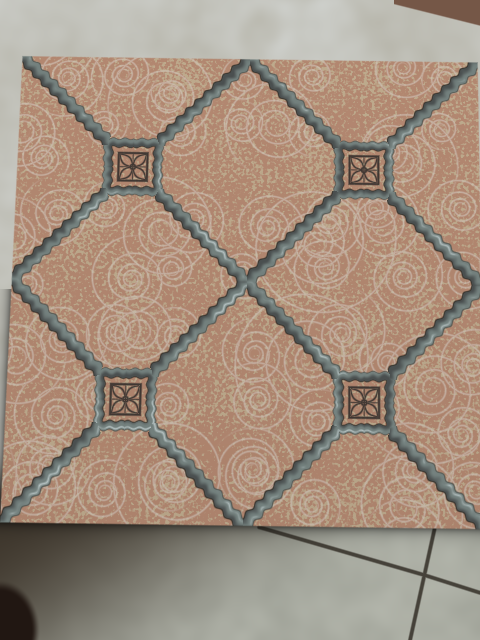
A WebGL 2 fragment shader for this pattern:

```glsl
#version 300 es
precision highp float;
uniform vec2 u_resolution;
out vec4 fragColor;

const float TAU = 6.2831853;

vec2 hash2(vec2 p) {
  vec3 q = fract(p.xyx * vec3(0.1031, 0.1030, 0.0973));
  q += dot(q, q.yzx + 33.33);
  return fract((q.xx + q.yz) * q.zy) * 2.0 - 1.0;
}

float gradientNoise(vec2 p) {
  vec2 i = floor(p), f = p - i;
  vec2 w = f * f * f * (f * (f * 6.0 - 15.0) + 10.0);
  vec2 e = vec2(0.0, 1.0);
  float low = mix(dot(hash2(i), f), dot(hash2(i + e.yx), f - e.yx), w.x);
  float high = mix(dot(hash2(i + e), f - e), dot(hash2(i + 1.0), f - 1.0), w.x);
  return mix(low, high, w.y);
}

float stroke(float d, float halfWidth, float aa) {
  return 1.0 - smoothstep(halfWidth - aa, halfWidth + aa, abs(d));
}

float segment(vec2 p, vec2 a, vec2 b) {
  vec2 ab = b - a;
  return length(p - a - ab * clamp(dot(p - a, ab) / dot(ab, ab), 0.0, 1.0));
}

// Scattered spirals, each with its own size, turn and direction
float scrolls(vec2 p, float halfWidth, float aa) {
  float ink = 0.0;
  for (int y = -1; y <= 1; y++)
    for (int x = -1; x <= 1; x++) {
      vec2 id = floor(p) + vec2(x, y);
      vec2 h = hash2(id + 17.0);
      vec2 q = p - id - 0.5 - 0.3 * h;
      float r = length(q) + 1e-4, reach = 0.52 + 0.2 * h.x;
      float turn = log2(r / reach) * 1.3 - sign(h.y) * atan(q.y, q.x) / TAU + h.x * 3.0;
      float d = abs(fract(turn) - 0.5) * r * 0.53;
      float limit = smoothstep(0.05, 0.1, r) * (1.0 - smoothstep(reach - 0.06, reach, r));
      ink = max(ink, stroke(d, halfWidth, aa) * limit);
    }
  return ink;
}

// Four-petalled flower in a square frame
float flower(vec2 m, float aa) {
  vec2 q = abs(m);
  float box = max(q.x, q.y);
  float along = (q.x + q.y) * 0.707, across = abs(q.x - q.y) * 0.707;
  float petal = across - 0.3 * sin(along * TAU / 2.6);
  float ink = stroke(petal, 0.06, aa) * step(along, 1.3);
  ink = max(ink, stroke(min(q.x, q.y), 0.035, aa));
  ink = max(ink, stroke(length(m) - 0.17, 0.07, aa));
  return max(ink * step(box, 1.0), stroke(box - 1.0, 0.08, aa));
}

vec3 floorColor(vec2 p, float aa) {
  float vein = gradientNoise(p * 4.0 + gradientNoise(p * 9.0)) + 0.4 * gradientNoise(p * 23.0);
  vec3 col = vec3(0.76, 0.76, 0.73) + vein * vec3(0.07, 0.08, 0.1);
  // Shade below the tile, deepest at the left
  float below = 1.0 - smoothstep(0.25, 0.4, p.y);
  float light = smoothstep(-0.1, 0.75, p.x + 0.25 - p.y * 1.5);
  col = mix(col, mix(vec3(0.25, 0.22, 0.18), vec3(0.66, 0.67, 0.63) + vein * 0.06, light), below);
  // Floor joints
  float joint = min(segment(p, vec2(0.54, 0.235), vec2(0.885, 0.135)),
                    segment(p, vec2(0.885, 0.135), vec2(1.02, 0.092)));
  joint = min(joint, segment(p, vec2(0.905, 0.23), vec2(0.85, -0.02)));
  col = mix(col, vec3(0.2, 0.18, 0.15), 0.85 * stroke(joint, 0.004, aa));
  // Dark object and brown slab at the corners
  float object = length((p - vec2(0.0, 0.02)) * vec2(1.0, 0.8)) - 0.075;
  col = mix(col, vec3(0.13, 0.09, 0.07), 1.0 - smoothstep(-0.01, 0.01, object));
  float slab = (p.x - 0.82) * 0.25 + p.y - 1.325;
  return mix(col, vec3(0.46, 0.34, 0.28), smoothstep(-aa, aa, slab) * step(0.82, p.x));
}

void main() {
  vec2 p = gl_FragCoord.xy / u_resolution * vec2(1.0, 4.0 / 3.0);
  float px = 1.0 / u_resolution.x, aa = 2.06 * px;

  // Two by two repeats, seen in slight perspective
  float t = (p.y - 0.245 + 0.014 * p.x) / 0.972;
  float left = 0.047 * t, right = mix(1.012, 0.995, t);
  vec2 uv = 2.0 * vec2((p.x - left) / (right - left), t - 0.09 * t * (1.0 - t));
  vec2 c = fract(uv) - 0.5;
  float box = max(abs(c.x), abs(c.y));

  // Speckled clay with pale scrolls
  float grain = gradientNoise(uv * 62.0) + 0.6 * gradientNoise(uv * 110.0);
  float patches = gradientNoise(uv * 5.0);
  vec3 tile = mix(vec3(0.70, 0.53, 0.44), vec3(0.75, 0.69, 0.57),
                  0.85 * smoothstep(-0.05, 0.35, grain + 0.35 * patches));
  float ink = max(scrolls(uv * 3.4, 0.012, aa * 3.4), scrolls(uv * 1.9 + 7.3, 0.007, aa * 1.9));
  tile = mix(tile, vec3(0.82, 0.77, 0.73), 0.65 * ink * step(0.1, box));
  tile *= 0.96 + 0.04 * t;

  // Rippled bands: two diagonals and a square ring
  vec2 diagonal = vec2(c.x - c.y, c.x + c.y) * 0.707;
  vec2 ripple = 0.006 * sin(diagonal.yx * TAU / 0.056);
  vec2 offset = diagonal + ripple;
  float d = abs(offset.x) < abs(offset.y) ? offset.x : offset.y;
  float halfWidth = 0.027;
  float ring = box - 0.108 + 0.004 * sin(min(abs(c.x), abs(c.y)) * TAU / 0.05);
  if (box < 0.108 || abs(ring) < abs(d)) {
    d = ring;
    halfWidth = 0.02;
  }
  float side = clamp(d / halfWidth, -1.0, 1.0);
  float sheen = gradientNoise(uv * 4.0 + 3.0) + 0.5 * gradientNoise(uv * 30.0);
  vec3 metal = mix(vec3(0.29, 0.31, 0.31), vec3(0.45, 0.50, 0.49), smoothstep(-0.8, 0.3, side + sheen));
  metal = mix(metal, vec3(0.72, 0.77, 0.77), stroke(side - 0.45, 0.15, 0.25) * smoothstep(-0.1, 0.4, sheen));
  metal = mix(metal, vec3(0.20, 0.18, 0.15), smoothstep(0.7, 0.95, abs(side)) * (side < 0.0 ? 0.9 : 0.5));
  tile = mix(tile, metal, stroke(d, halfWidth, aa));
  tile = mix(tile, vec3(0.20, 0.18, 0.17), 0.9 * flower(c / 0.062, aa / 0.062));

  // Tile edge and its shadow on the floor
  vec2 edge = abs(uv - 1.0) - 1.0;
  float outside = max(edge.x, edge.y);
  vec3 ground = floorColor(p, px);
  ground *= 1.0 - 0.5 * exp(-max(outside, 0.0) * 45.0) * step(t, 0.5);
  fragColor = vec4(mix(tile, ground, smoothstep(-aa, aa, outside)), 1.0);
}
```
